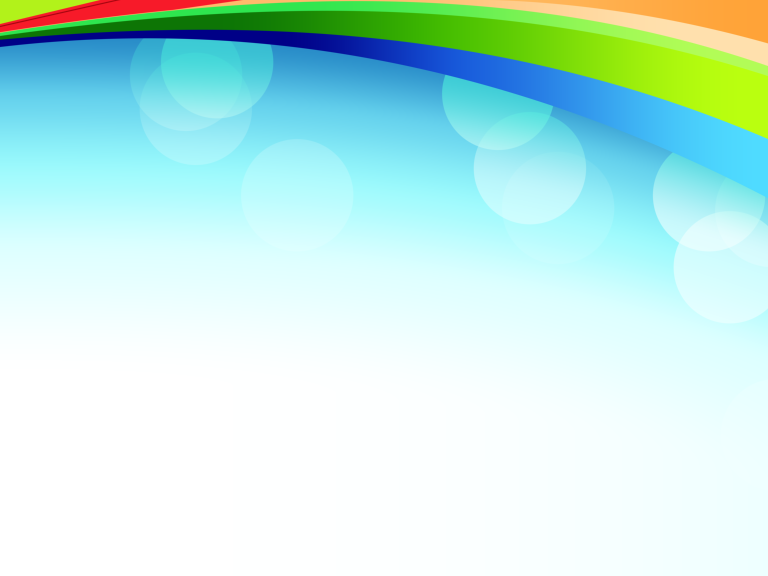
This background is drawn by a Shadertoy shader. Its source:

```glsl
const vec3 WHITE = vec3(1.0);

// Centre x, centre depth and opacity of each bubble, in canvas heights
const vec3 BUBBLES[11] = vec3[11](
    vec3(0.323, 0.130, 0.28), vec3(0.377, 0.108, 0.50), vec3(0.340, 0.189, 0.24),
    vec3(0.516, 0.339, 0.22), vec3(0.865, 0.163, 0.62), vec3(0.920, 0.292, 0.45),
    vec3(0.969, 0.361, 0.13), vec3(1.231, 0.339, 0.60), vec3(1.339, 0.366, 0.32),
    vec3(1.267, 0.464, 0.60), vec3(1.349, 0.755, 0.30));

float cubic(float x, vec4 k) {
    return k.x + x * (k.y + x * (k.z + x * k.w));
}

// Coverage of the area above a curve, with a smooth edge
float above(float depth, float curve) {
    float soft = 0.75 / iResolution.y;
    return 1.0 - smoothstep(-soft, soft, depth - curve);
}

vec3 skyColor(float x, float s) {
    vec3 haze = mix(WHITE, vec3(0.93, 1.0, 1.0), x * x * x);
    vec3 c = mix(vec3(0.15, 0.54, 0.78), vec3(0.37, 0.80, 0.92), smoothstep(0.05, 0.18, s));
    c = mix(c, vec3(0.60, 0.98, 0.99), smoothstep(0.13, 0.31, s));
    c = mix(c, vec3(0.86, 1.0, 1.0), smoothstep(0.26, 0.45, s));
    return mix(c, haze, smoothstep(0.38, 0.66, s));
}

vec3 blueColor(float x) {
    vec3 c = mix(vec3(0.0, 0.0, 0.53), vec3(0.08, 0.32, 0.85), smoothstep(0.36, 0.62, x));
    return mix(c, vec3(0.31, 0.86, 1.0), smoothstep(0.52, 1.0, x));
}

vec3 greenColor(float x) {
    vec3 c = mix(vec3(0.05, 0.46, 0.02), vec3(0.24, 0.73, 0.0), smoothstep(0.28, 0.62, x));
    return mix(c, vec3(0.73, 1.0, 0.06), smoothstep(0.50, 0.98, x));
}

void mainImage(out vec4 fragColor, in vec2 fragCoord) {
    vec2 uv = fragCoord / iResolution.xy;
    float x = uv.x;
    float depth = 1.0 - uv.y;

    // Sky, sinking towards the right
    float sky = depth - 0.19 * pow(x, 2.5);
    vec3 color = skyColor(x, sky);

    // Translucent bubbles, turquoise near the ribbons and white below
    vec3 bubbleColor = mix(vec3(0.28, 0.93, 0.86), vec3(0.95, 1.0, 1.0), smoothstep(0.08, 0.26, sky));
    for (int i = 0; i < BUBBLES.length(); i++) {
        vec2 offset = vec2(x * 4.0 / 3.0, depth) - BUBBLES[i].xy;
        color = mix(color, bubbleColor, BUBBLES[i].z * above(length(offset), 0.0975));
    }

    // Blue and green ribbons
    float blueEdge = cubic(x, vec4(0.0816, -0.1572, 0.4063, 0.0133));
    float greenEdge = cubic(x, vec4(0.069, -0.1243, 0.195, 0.1016));
    float limeEdge = cubic(x, vec4(0.0625, -0.1871, 0.1546, 0.102));
    float creamEdge = cubic(x, vec4(0.057, -0.2083, 0.1298, 0.1361));
    color = mix(color, blueColor(x), above(depth, blueEdge));
    color = mix(color, greenColor(x), above(depth, greenEdge));
    vec3 lime = mix(vec3(0.18, 0.90, 0.31), vec3(0.70, 0.99, 0.34), smoothstep(0.35, 0.95, x));
    color = mix(color, lime, above(depth, limeEdge));

    // Cream and orange ribbons
    vec3 cream = mix(vec3(1.0, 0.73, 0.42), vec3(1.0, 0.88, 0.68), smoothstep(0.45, 0.9, x));
    color = mix(color, cream, above(depth, creamEdge));
    float t = max(x - 0.612, 0.0);
    vec3 orange = mix(vec3(1.0, 0.73, 0.38), vec3(1.0, 0.64, 0.22), smoothstep(0.6, 1.0, x));
    color = mix(color, orange, above(depth, t * (0.0184 + 0.46 * t) - 0.001));

    // Red wedge with a dark crease, and the yellow-green corner
    float wedge = above(depth, min(0.06 - 0.19 * x, creamEdge - 0.001));
    color = mix(color, vec3(0.97, 0.10, 0.16), wedge);
    float crease = above(abs(depth - 0.046 + 0.30 * x), 0.001);
    color = mix(color, vec3(0.65, 0.02, 0.06), crease * wedge);
    color = mix(color, vec3(0.70, 0.95, 0.10), above(depth, 0.0417 - 0.32 * x));

    fragColor = vec4(color, 1.0);
}
```
